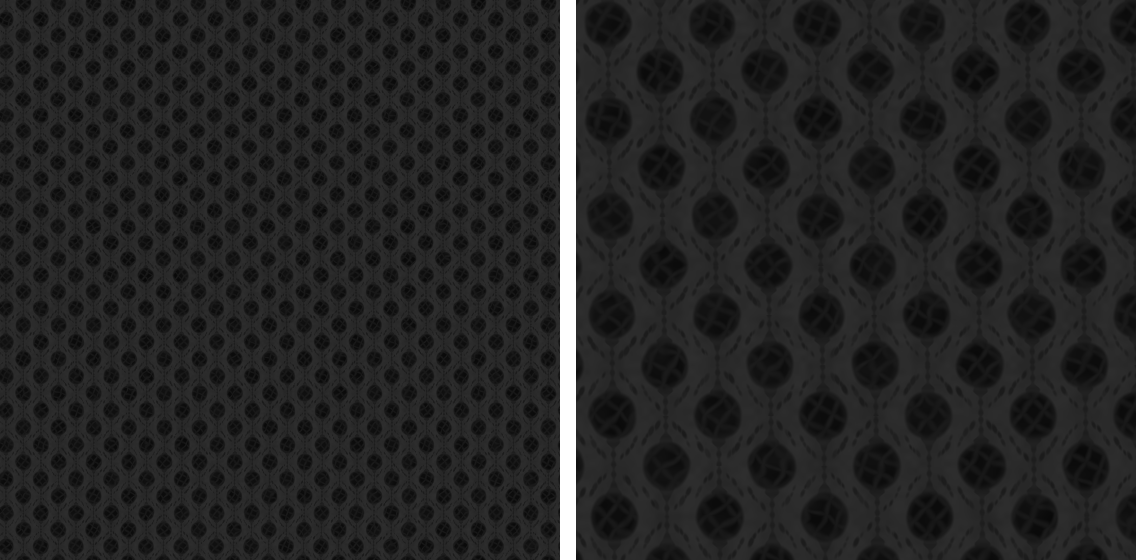
Left, the full canvas; right, a detail of the centre.
Give the GLSL for this texture, as a WebGL 1 fragment shader.

```glsl
precision highp float;

uniform vec2 u_resolution;

const float TAU = 6.2831853;
const vec2 REPEATS = vec2(16.0, 17.0);

float hash(vec2 p) {
    return fract(sin(dot(p, vec2(12.99, 78.23))) * 4375.85);
}

// Value noise that wraps after n cells across the canvas
float noise(vec2 uv, float n) {
    vec2 p = uv * n;
    vec2 i = floor(p);
    vec2 f = fract(p);
    f = f * f * (3.0 - 2.0 * f);
    vec2 a = mod(i, n);
    vec2 b = mod(i + 1.0, n);
    return mix(mix(hash(a), hash(vec2(b.x, a.y)), f.x),
               mix(hash(vec2(a.x, b.y)), hash(b), f.x), f.y);
}

// Crossed threads seen through a hole, turned and shifted per hole
float threads(vec2 p, vec2 id, float wobble) {
    float angle = 0.65 + 0.5 * (hash(id + 3.0) - 0.5);
    float c = cos(angle);
    float s = sin(angle);
    vec2 m = mat2(c, s, -s, c) * p * 6.2;
    m += vec2(hash(id + 5.0), hash(id + 9.0)) + 0.45 * (wobble - 0.5);
    vec2 edge = smoothstep(0.22, 0.48, abs(fract(m) - 0.5));
    return max(edge.x, edge.y * 0.85);
}

// Small dark gaps in the knit that curve around a hole
float specks(vec2 p, vec2 id, float soft) {
    vec2 quadrant = id + 40.0 * step(0.0, p) + 7.0;
    vec2 q = abs(p);
    float mask = 0.0;
    for (int i = 0; i < 4; i++) {
        float k = float(i);
        float jitter = hash(quadrant + k * 11.0);
        float angle = 0.82 + 0.17 * k + 0.12 * (jitter - 0.5);
        float radius = 0.305 + 0.025 * k + 0.03 * (jitter - 0.5);
        vec2 d = q - radius * vec2(cos(angle), sin(angle));
        d = vec2(d.x + 0.35 * d.y, d.y * 0.55);
        float size = 0.011 + 0.015 * hash(quadrant + k * 5.0);
        float dot_mask = 1.0 - smoothstep(size - soft, size + soft, length(d));
        mask = max(mask, dot_mask * (0.5 + 0.5 * jitter));
    }
    return mask;
}

// Beaded seam from hole to hole, flaring where it meets them
float seam(vec2 p, float phase, float soft) {
    float y = abs(p.y);
    float bead = 0.5 + 0.5 * cos(p.y * 66.0 + phase * TAU);
    float flare = 1.0 - smoothstep(0.23, 0.34, y);
    float width = 0.011 + 0.013 * bead + 0.05 * flare * flare;
    float line = 1.0 - smoothstep(width - soft, width + soft, abs(p.x));
    return line * (0.65 + 0.35 * bead);
}

void main() {
    vec2 uv = gl_FragCoord.xy / u_resolution;
    float soft = max(0.012, 0.5 * REPEATS.x / u_resolution.x);

    // Gentle stretch of the fabric
    vec2 fabric = uv;
    fabric.x -= 0.003 * pow(sin(0.5 * TAU * uv.x), 2.0) * sin(TAU * uv.y);
    fabric.y -= 0.0068 * (1.0 - cos(TAU * uv.y)) - 0.0052;
    vec2 g = fabric * REPEATS - vec2(0.667, 0.0);

    // Staggered columns, one hole per cell
    float column = floor(g.x * 2.0 + 0.5);
    float y = g.y - 0.5 * mod(column, 2.0);
    float row = floor(y + 0.5);
    vec2 p = vec2(g.x - 0.5 * column, (y - row) * 0.941);
    vec2 id = mod(vec2(column, row), vec2(32.0, 17.0));

    float fine = noise(uv, 256.0);
    float blotch = noise(uv, 112.0);

    // Knit ribbons with seams and specks
    float shade = 0.158 + 0.012 * smoothstep(0.04, 0.22, abs(p.x));
    shade += 0.016 * (fine - 0.5) + 0.010 * (blotch - 0.5);
    shade = mix(shade, 0.108, 0.85 * seam(p, hash(id + 2.0), soft));
    shade = mix(shade, 0.092, 0.85 * specks(p, id, soft));

    // Hole with a soft, uneven rim
    float dist = length(p) + 0.022 * (blotch - 0.5);
    float inside = 1.0 - smoothstep(0.215 - soft, 0.232 + soft, dist);
    float depth = 0.040 + 0.030 * blotch + 0.014 * (hash(id) - 0.5);
    float mesh = threads(p, id, blotch) * (0.65 + 0.35 * fine);
    float hole = mix(depth, 0.106, mesh);
    hole = mix(hole, 0.110, 0.75 * smoothstep(0.155, 0.225, dist));
    shade = mix(shade, hole, inside);

    gl_FragColor = vec4(vec3(shade), 1.0);
}
```
